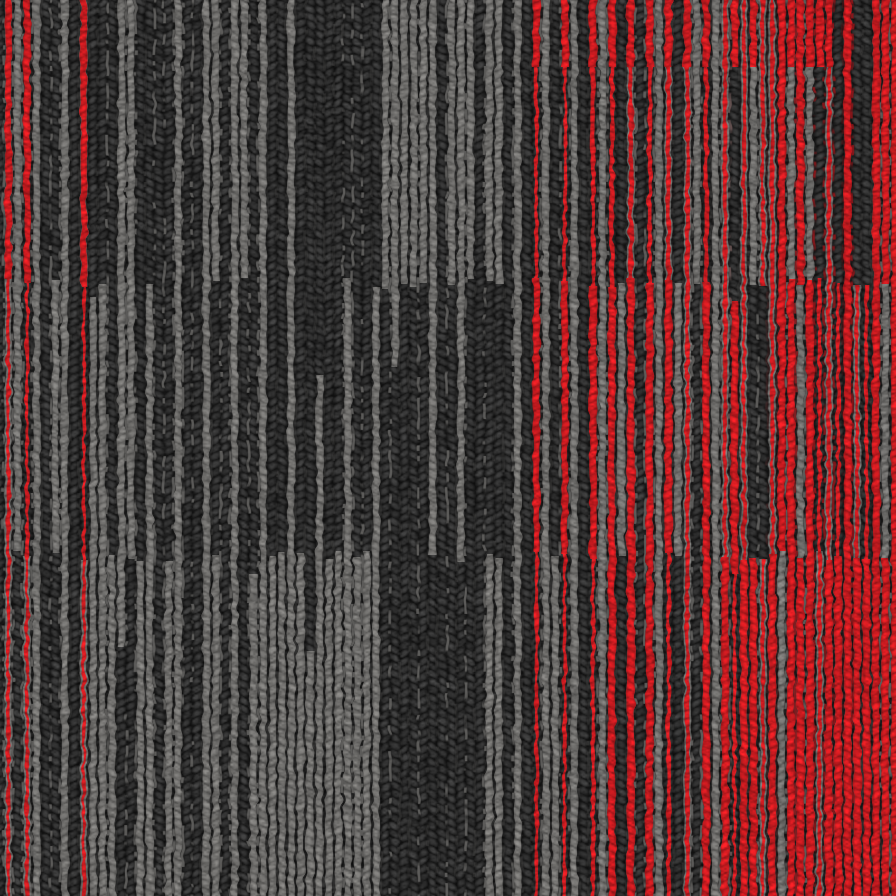
Give the GLSL for this texture, as a Shadertoy shader.

```glsl
const float COLUMNS = 95.0;
const float ROWS = 112.0;
const vec3 RED = vec3(0.82, 0.11, 0.13);
const vec3 GREY = vec3(0.47, 0.465, 0.455);

float hash(vec2 p) {
    return fract(sin(dot(p, vec2(127.1, 311.7))) * 43758.5453);
}

float noise(vec2 p) {
    vec2 i = floor(p), f = fract(p);
    f = f * f * (3.0 - 2.0 * f);
    float low = mix(hash(i), hash(i + vec2(1, 0)), f.x);
    float high = mix(hash(i + vec2(0, 1)), hash(i + vec2(1, 1)), f.x);
    return mix(low, high, f.y);
}

float span(float value, float first, float last) {
    return step(first, value) * step(value, last);
}

// Horizontal pattern band, with an uneven boundary in each column
float bandAt(float y, float col) {
    float slip = 0.012 * (hash(vec2(col, 5.0)) - 0.5);
    slip += 0.12 * pow(hash(vec2(col, 9.0)), 12.0);
    y += slip;
    return step(0.38, y) + step(0.685, y);
}

// Chance of an extra grey yarn in a column
float greyDensity(float col, float band) {
    if (band < 0.5) {
        return 0.32 + 0.7 * span(col, 27.0, 40.0) - 0.3 * span(col, 41.0, 50.0);
    }
    if (band < 1.5) {
        return 0.32 - 0.17 * span(col, 26.0, 37.0) - 0.28 * span(col, 38.0, 55.0);
    }
    return 0.32 - 0.32 * span(col, 34.0, 40.0) + 0.4 * span(col, 41.0, 51.0);
}

float isGrey(float col, float band) {
    float regular = 1.0 - step(0.5, abs(mod(col, 3.0) - 1.0));
    float density = greyDensity(col, band);
    float chance = mix(density, 0.9, regular * step(0.02, density));
    return step(hash(vec2(col, band + 20.0)), chance);
}

// Relative width of the red yarn in a column
float redWidth(float col, float band, float y) {
    float pick = hash(vec2(col, band + 40.0));
    float crown = step(0.925, y);
    if (col < 10.0) {
        float accent = 1.0 - step(0.5, mod(9.0, max(col, 1.0)));
        return accent * step(1.0, col) * (band > 1.5 ? 0.85 : 0.42);
    }
    if (col < 57.0) return 0.0;
    if (col < 63.0) {
        float accent = 1.0 - step(0.5, mod(col, 3.0));
        float width = band < 0.5 ? 0.45 : (band < 1.5 ? 0.85 : 0.4);
        return accent * max(width, 0.9 * crown);
    }
    if (col < 77.0) {
        float width = band > 1.5 ? 0.55 : mix(0.5, 0.95, step(0.25, pick));
        return mod(col, 2.0) * max(width, 0.95 * crown);
    }
    float right = smoothstep(77.0, 90.0, col);
    float density = band < 0.5 ? 0.6 + 0.3 * right : 0.3 + 0.25 * right;
    density += crown * 0.3;
    float thin = 0.45 * step(0.4, hash(vec2(col, band + 70.0)));
    return mix(thin, 0.95, step(pick, density));
}

// Soft strip centred on the column
float strip(float u, float halfWidth, float blur) {
    return 1.0 - smoothstep(halfWidth - blur, halfWidth + blur, abs(u));
}

void mainImage(out vec4 fragColor, in vec2 fragCoord) {
    vec2 uv = fragCoord / iResolution.xy;
    float blur = max(0.07, 0.6 * COLUMNS / iResolution.x);

    // Slightly wandering yarn columns
    float wander = noise(uv * vec2(COLUMNS * 0.8, ROWS)) - 0.5;
    float x = uv.x * COLUMNS + 0.62 + 0.3 * wander;
    float col = floor(x);
    float u = fract(x) - 0.5;
    float band = bandAt(uv.y, col);

    // Staggered, slanted loops of pile
    float slant = mix(-0.5, 0.5, step(0.5, hash(vec2(col, 2.0))));
    float v = uv.y * ROWS + hash(vec2(col, 3.0)) + slant * u;
    vec2 loopPos = vec2(u, fract(v) - 0.5);
    float dome = 1.0 - smoothstep(0.12, 0.64, length(loopPos));
    float tone = mix(0.65, 1.15, hash(vec2(col, floor(v))));
    float fibre = noise(uv * vec2(310.0, 430.0)) - 0.5;

    // Dark ground yarn
    vec3 color = vec3(0.085 + 0.15 * dome * tone + 0.07 * fibre);

    // Broken threads showing between columns
    float seam = floor(x + 0.5);
    float thread = smoothstep(0.27, 0.45, abs(u));
    thread *= smoothstep(0.38, 0.72, noise(vec2(seam * 7.0, uv.y * 170.0)));
    thread *= mix(0.25, 0.8, step(0.45, hash(vec2(seam, 12.0))));
    float redThread = smoothstep(0.78, 0.92, uv.x) * step(0.4, hash(vec2(seam, 15.0)));
    vec3 threadColor = mix(GREY * 0.9, RED * 0.75, redThread);
    color = mix(color, threadColor, thread);

    // Grey and red stripe yarns
    float ragged = 0.14 * (noise(vec2(col * 9.0, uv.y * 150.0)) - 0.5);
    float light = 0.76 + 0.32 * dome * tone + 0.28 * fibre;
    float grey = isGrey(col, band) * strip(u, 0.37 + ragged, blur);
    color = mix(color, GREY * light, grey * 0.95);

    float width = redWidth(col, band, uv.y);
    float red = step(0.01, width) * strip(u, 0.41 * width + ragged, blur);
    color = mix(color, RED * light, red);

    fragColor = vec4(clamp(color, 0.0, 1.0), 1.0);
}
```
